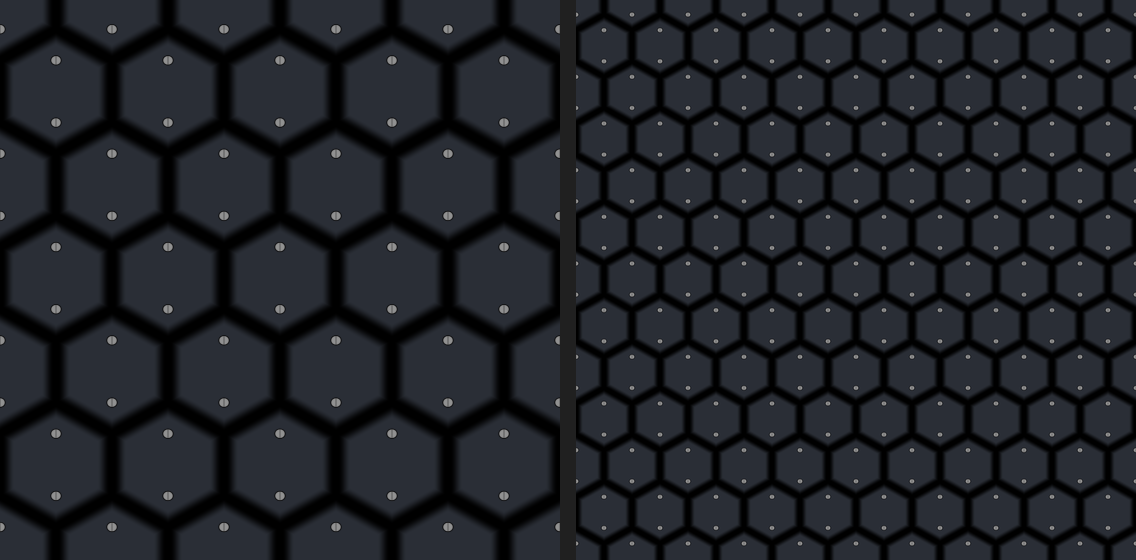
Left: one tile. Right: repeated 2 by 2.
Give the GLSL for this pattern, as a Shadertoy shader.

```glsl
// Dark hexagonal armour plates with soft black gaps and two slotted rivets each.
#define COLUMNS 5.0                       // plates across
#define ROW_PAIRS 3.0                     // staggered row pairs down
#define ROW_SHIFT 0.03                    // lift of the grid, in plate radii
#define GAP_CORE 0.04                     // half width of the solid gap
#define GAP_FADE 0.23                     // distance where the gap shadow ends
#define RIVET_RADIUS 0.069
#define RIVET_RIM 0.013
#define SLOT_HALF_WIDTH 0.006
#define PLATE_COLOR vec3(0.165, 0.181, 0.212)
#define RIVET_COLOR vec3(0.57)
#define SLOT_COLOR vec3(0.30)
#define RIM_COLOR vec3(0.025, 0.025, 0.03)

const float SQRT3 = sqrt(3.0);

// Offset from the nearest plate centre; plates have a circumradius of 1.
vec2 hexOffset(vec2 p) {
    vec2 cell = vec2(SQRT3, 3.0);
    vec2 a = mod(p + 0.5 * cell, cell) - 0.5 * cell;
    vec2 b = mod(p, cell) - 0.5 * cell;
    return dot(a, a) < dot(b, b) ? a : b;
}

// Distance from the plate border, positive inside.
float hexInset(vec2 q) {
    q = abs(q);
    return 0.5 * SQRT3 - max(q.x, dot(q, vec2(0.5, 0.5 * SQRT3)));
}

// Antialiased coverage of a signed distance.
float coverage(float dist, float pixel) {
    return 1.0 - smoothstep(-0.75 * pixel, 0.75 * pixel, dist);
}

void mainImage(out vec4 fragColor, in vec2 fragCoord) {
    vec2 gridSize = vec2(COLUMNS * SQRT3, ROW_PAIRS * 3.0);
    vec2 p = fragCoord / iResolution.xy * gridSize;
    float pixel = gridSize.y / iResolution.y;
    vec2 q = hexOffset(p - vec2(0.0, ROW_SHIFT));

    // Plate fading into the gap
    vec3 color = PLATE_COLOR * smoothstep(GAP_CORE, GAP_FADE, hexInset(q));

    // Rivets mirrored above and below the centre, slightly wide
    vec2 r = vec2(q.x / 1.06, abs(q.y) - 0.5);
    float rivet = length(r) - RIVET_RADIUS;
    color = mix(color, RIM_COLOR, coverage(rivet - RIVET_RIM, pixel));
    vec3 head = mix(RIVET_COLOR, SLOT_COLOR, coverage(abs(r.x) - SLOT_HALF_WIDTH, pixel));
    color = mix(color, head, coverage(rivet, pixel));

    fragColor = vec4(color, 1.0);
}
```
